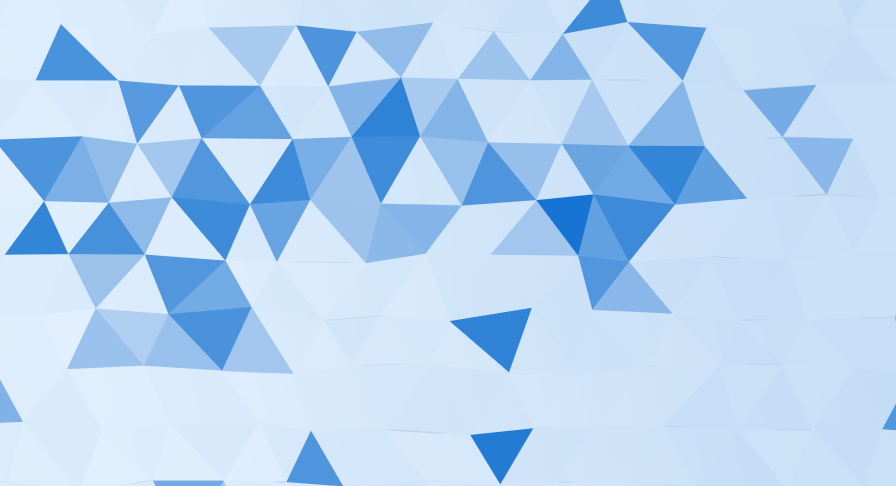
Write a Shadertoy shader that draws this background.

```glsl
// Low-poly backdrop: a jittered triangular lattice of flat pale facets, with
// scattered blue triangles gathered along a horizontal band. Facets are
// blended by edge coverage, so neighbours meet without gaps.

const float SIDE = 0.146;            // lattice spacing, in canvas heights
const float ROW = 0.118;             // height of one triangle row
const vec2 JITTER = vec2(0.052, 0.030);

const vec3 PALE_LEFT = vec3(0.865, 0.928, 0.990);
const vec3 PALE_RIGHT = vec3(0.780, 0.873, 0.965);
const vec3 BLUE_SOFT = vec3(0.70, 0.815, 0.945);
const vec3 BLUE_DEEP = vec3(0.08, 0.45, 0.82);
const vec3 LINE_COLOR = vec3(0.60, 0.72, 0.84);

float hash(vec2 p, float seed) {
    vec3 q = fract(vec3(p.xyx + seed * 17.3) * vec3(0.1031, 0.1030, 0.0973));
    q += dot(q, q.yzx + 33.33);
    return fract((q.x + q.y) * q.z);
}

// Position of a lattice vertex after jitter
vec2 vertex(vec2 id) {
    vec2 offset = vec2(hash(id, 1.0), hash(id, 2.0)) - 0.5;
    return vec2((id.x + 0.5 * id.y) * SIDE, id.y * ROW) + offset * JITTER;
}

// Signed distance to the line a-b, positive on its left
float edgeDistance(vec2 p, vec2 a, vec2 b) {
    vec2 d = normalize(b - a);
    return d.x * (p.y - a.y) - d.y * (p.x - a.x);
}

// Chance that a facet is blue, by its place on the unit canvas
float blueChance(vec2 uv) {
    float height = (uv.y - 0.61) / 0.21;
    float span = smoothstep(-0.05, 0.12, uv.x) * (1.0 - smoothstep(0.72, 0.95, uv.x));
    return 0.08 + 0.62 * span * exp(-height * height);
}

// Broken-up strength for hairlines, from layered sines
float hairlineMask(vec2 p) {
    float wave = sin(p.x * 23.0 + p.y * 11.0) + 0.6 * sin(p.y * 41.0 - p.x * 17.0);
    return smoothstep(0.1, 0.9, wave);
}

// Flat facet colour; pale facets may carry a faint line on one edge
vec3 facetColor(vec2 p, vec2 center, vec2 id, float seed, float edge, float aspect) {
    vec2 uv = center / vec2(aspect, 1.0);
    if (hash(id, seed) < blueChance(uv)) {
        float tone = hash(id, seed + 1.0);
        return mix(BLUE_SOFT, BLUE_DEEP, 0.85 * tone + 0.15 * pow(tone, 8.0));
    }
    float across = smoothstep(0.0, 1.0, p.x / aspect + 0.12 * (p.y - 0.5));
    float shade = hash(id, seed + 2.0) - 0.5;
    vec3 color = mix(PALE_LEFT, PALE_RIGHT, across) + shade * vec3(0.035, 0.022, 0.010);
    float pixel = 1.0 / iResolution.y;
    float line = 1.0 - smoothstep(0.0, max(0.003, pixel), abs(edge));
    float chosen = step(0.72, hash(id, seed + 3.0));
    return mix(color, LINE_COLOR, 0.4 * line * chosen * hairlineMask(p));
}

// Colour weighted by coverage of one triangle; weight in w
vec4 facet(vec2 p, vec2 a, vec2 b, vec2 c, vec2 id, float seed, float aspect) {
    float ab = edgeDistance(p, a, b);
    float inside = min(ab, min(edgeDistance(p, b, c), edgeDistance(p, c, a)));
    float cover = clamp(inside * iResolution.y + 0.5, 0.0, 1.0);
    vec3 color = facetColor(p, (a + b + c) / 3.0, id, seed, ab, aspect);
    return vec4(color, 1.0) * cover;
}

void mainImage(out vec4 fragColor, in vec2 fragCoord) {
    vec2 p = fragCoord / iResolution.y;
    float aspect = iResolution.x / iResolution.y;

    // Skewed cell under the point; each cell holds two triangles
    float row = p.y / ROW;
    vec2 cell = floor(vec2(p.x / SIDE - 0.5 * row, row));

    vec4 sum = vec4(0.0);
    for (int j = -1; j <= 1; j++) {
        for (int i = -1; i <= 1; i++) {
            vec2 id = cell + vec2(i, j);
            vec2 a = vertex(id);
            vec2 b = vertex(id + vec2(1.0, 0.0));
            vec2 c = vertex(id + vec2(0.0, 1.0));
            vec2 d = vertex(id + vec2(1.0, 1.0));
            sum += facet(p, a, b, c, id, 3.0, aspect);
            sum += facet(p, d, c, b, id, 8.0, aspect);
        }
    }
    fragColor = vec4(sum.rgb / max(sum.w, 0.001), 1.0);
}
```
